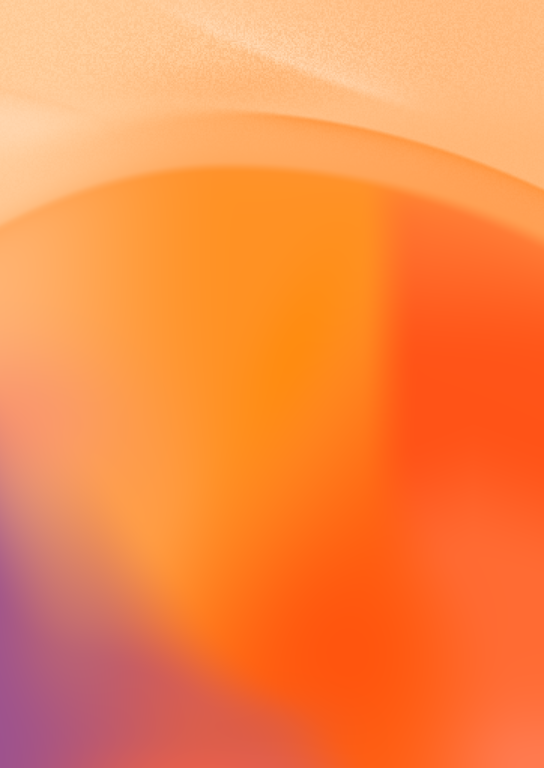
This background is drawn by a Shadertoy shader. Its source:

```glsl
float hash(vec2 p) {
    vec3 q = fract(vec3(p.xyx) * 0.1031);
    q += dot(q, q.yzx + 33.33);
    return fract((q.x + q.y) * q.z);
}

float noise(vec2 p) {
    vec2 cell = floor(p), f = fract(p);
    f = f * f * (3.0 - 2.0 * f);
    return mix(mix(hash(cell), hash(cell + vec2(1, 0)), f.x),
               mix(hash(cell + vec2(0, 1)), hash(cell + 1.0), f.x), f.y);
}

// Soft elliptical spot, 1 at its centre
float glow(vec2 p, vec2 centre, vec2 radius) {
    vec2 d = (p - centre) / radius;
    return exp(-dot(d, d));
}

// Height of a dome with its own curvature on each side of the apex
float dome(float x, vec2 apex, float leftBend, float rightBend) {
    float d = x - apex.x;
    return apex.y - d * d * (d < 0.0 ? leftBend : rightBend);
}

vec3 lowerField(vec2 p, float depth) {
    // Peach to amber, with a leaning bright core
    vec3 col = mix(vec3(1.0, 0.71, 0.46), vec3(1.0, 0.57, 0.14), smoothstep(-0.06, 0.44, p.x));
    float lean = 0.5 * (p.y - 0.54);
    col = mix(col, vec3(1.0, 0.54, 0.04), 0.75 * glow(p, vec2(0.54 + lean, 0.54), vec2(0.08, 0.13)));
    col = mix(col, vec3(1.0, 0.62, 0.30), 0.6 * glow(p, vec2(0.26, 0.34), vec2(0.12, 0.15)));

    // Diagonal sweep into red
    float sweep = p.x - 0.47 - 1.1 * (p.y - 0.27);
    col = mix(col, vec3(1.0, 0.38, 0.07), smoothstep(-0.25, 0.26, sweep));

    // Right panel, its left edge softening downwards
    float tilt = p.y + 0.25 * abs(p.x - 0.87);
    vec3 panel = mix(vec3(1.0, 0.42, 0.20), vec3(1.0, 0.325, 0.09), smoothstep(0.27, 0.46, tilt));
    panel = mix(panel, vec3(1.0, 0.42, 0.17), smoothstep(0.52, 0.71, p.y));
    panel = mix(panel, vec3(1.0, 0.48, 0.31), glow(p, vec2(1.0, 0.0), vec2(0.25, 0.08)));
    float panelEnd = mix(0.96, 0.77, smoothstep(0.08, 0.42, p.y));
    col = mix(col, panel, smoothstep(0.66, panelEnd, p.x));
    col = mix(col, vec3(1.0, 0.32, 0.05), 0.8 * glow(p, vec2(0.64, 0.15), vec2(0.15, 0.12)));

    // Violet corner through rose
    col = mix(col, vec3(0.97, 0.56, 0.43), 0.8 * glow(p, vec2(0.0, 0.45), vec2(0.20, 0.10)));
    vec3 dusk = mix(vec3(0.61, 0.32, 0.56), vec3(0.85, 0.37, 0.31), smoothstep(-0.03, 0.40, p.x));
    dusk = mix(dusk, vec3(0.77, 0.43, 0.43), 0.65 * glow(p, vec2(0.13, 0.21), vec2(0.11, 0.12)));
    float diagonal = p.x + p.y - 0.1 * smoothstep(0.2, 0.0, p.y);
    float duskStart = mix(0.51, 0.59, smoothstep(0.0, 0.2, p.x));
    float duskEnd = mix(0.20, 0.37, smoothstep(0.0, 0.36, p.x));
    col = mix(col, dusk, smoothstep(duskStart, duskEnd, diagonal));
    col = mix(col, vec3(0.87, 0.36, 0.26), 0.6 * glow(p, vec2(0.48, 0.05), vec2(0.12, 0.04)));
    col = mix(col, vec3(0.94, 0.38, 0.29), 0.6 * glow(p, vec2(0.38, -0.01), vec2(0.2, 0.035)));

    // Shade and warm light beneath the lower dome
    col = mix(col, vec3(1.0, 0.50, 0.21), 0.6 * exp(-depth * 16.0) * smoothstep(0.65, 0.8, p.x));
    vec3 shade = mix(vec3(1.0, 0.645, 0.34), vec3(1.0, 0.575, 0.19), smoothstep(0.0, 0.4, p.x));
    shade = mix(shade, vec3(1.0, 0.51, 0.23), smoothstep(0.65, 0.9, p.x));
    return mix(col, shade, 0.75 * exp(-depth * 40.0));
}

vec3 bandField(vec2 p, float height, float depth) {
    vec3 col = mix(vec3(1.0, 0.79, 0.59), vec3(1.0, 0.68, 0.40), smoothstep(0.0, 0.45, p.x));
    col = mix(col, vec3(1.0, 0.63, 0.34), smoothstep(0.4, 1.0, p.x));
    col = mix(col, vec3(1.0, 0.61, 0.27), 0.4 * exp(-height * 60.0));
    // Sharp crease under the upper dome, strongest on the right
    float crease = exp(-depth * 90.0) * smoothstep(0.35, 0.6, p.x);
    return mix(col, vec3(1.0, 0.57, 0.21), 0.85 * crease);
}

vec3 upperField(vec2 p) {
    vec3 col = mix(vec3(1.0, 0.80, 0.60), vec3(1.0, 0.74, 0.51), smoothstep(0.0, 0.9, p.x));
    col = mix(col, vec3(1.0, 0.70, 0.44), 0.7 * glow(p, vec2(0.45, 0.885), vec2(0.22, 0.035)));
    col = mix(col, vec3(1.0, 0.84, 0.69), 0.85 * glow(p, vec2(0.0, 0.84), vec2(0.14, 0.04)));
    // Faint fold at the left
    float fold = abs(p.y - 0.885 + 0.2 * p.x);
    col = mix(col, vec3(1.0, 0.74, 0.51), 0.4 * exp(-fold * 90.0) * smoothstep(0.3, 0.05, p.x));
    // Pale sloping ridge, soft above and crisp below
    float ridge = p.y - 0.948 + 0.27 * (p.x - 0.42) - 0.12 * (p.x - 0.55) * (p.x - 0.55);
    float along = smoothstep(0.22, 0.42, p.x) * smoothstep(0.85, 0.62, p.x);
    float light = smoothstep(-0.012, 0.006, ridge) * exp(-max(ridge, 0.0) * 26.0);
    col = mix(col, vec3(1.0, 0.84, 0.69), 0.75 * light * along);
    return mix(col, vec3(1.0, 0.69, 0.42), 0.5 * smoothstep(0.89, 0.80, p.y) * smoothstep(0.45, 0.8, p.x));
}

void mainImage(out vec4 fragColor, in vec2 fragCoord) {
    vec2 p = fragCoord / iResolution.xy;
    float lower = p.y - dome(p.x, vec2(0.42, 0.783), 0.45, 0.29);
    float upper = p.y - dome(p.x, vec2(0.37, 0.856), 0.56, 0.26);

    // Stack the three fields
    vec3 col = lowerField(p, max(-lower, 0.0));
    float lowerBlur = mix(0.008, 0.014, smoothstep(0.6, 1.0, p.x));
    col = mix(col, bandField(p, max(lower, 0.0), max(-upper, 0.0)), smoothstep(-lowerBlur, lowerBlur, lower));
    float upperBlur = mix(0.03, 0.004, smoothstep(0.1, 0.55, p.x));
    col = mix(col, upperField(p), smoothstep(-upperBlur, upperBlur, upper));

    // Fine grain, densest around the ridge
    float grain = noise(p * vec2(362, 512) - 0.5) - 0.5;
    float amount = 0.015 * smoothstep(0.0, 0.05, lower) + 0.025 * smoothstep(0.84, 0.92, p.y)
                 + 0.05 * glow(p, vec2(0.5, 0.935), vec2(0.3, 0.05));
    col += grain * amount * vec3(0.4, 1.0, 1.5);
    fragColor = vec4(clamp(col, 0.0, 1.0), 1.0);
}
```
